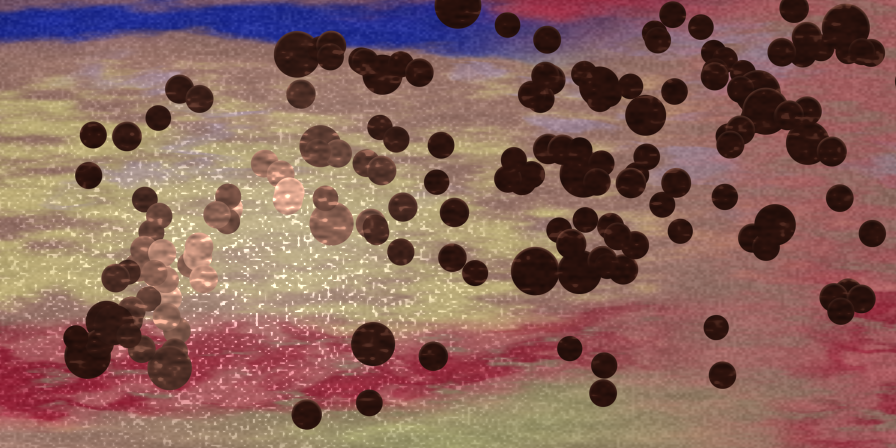
Write a WebGL 2 fragment shader that draws this background.

```glsl
#version 300 es
precision highp float;
// Dark copper discs scattered over streaky, brushed paint with a soft glare.
uniform vec2 u_resolution;
out vec4 outColor;

const vec3 MAUVE = vec3(0.60, 0.45, 0.41);
const vec3 OLIVE = vec3(0.70, 0.64, 0.44);
const vec3 GREEN = vec3(0.60, 0.61, 0.41);
const vec3 ROSE = vec3(0.60, 0.31, 0.33);
const vec3 CRIMSON = vec3(0.56, 0.13, 0.21);
const vec3 PURPLE = vec3(0.41, 0.29, 0.40);
const vec3 LAVENDER = vec3(0.62, 0.53, 0.62);
const vec3 BLUE = vec3(0.12, 0.17, 0.56);
const vec3 PALE = vec3(0.80, 0.74, 0.64);
const vec3 DARK = vec3(0.16, 0.065, 0.045);
const vec3 COPPER = vec3(0.84, 0.63, 0.54);

float hash(vec2 p) {
  vec3 q = fract(p.xyx * 0.1031);
  q += dot(q, q.yzx + 33.33);
  return fract((q.x + q.y) * q.z);
}

float noise(vec2 p) {
  vec2 i = floor(p), f = fract(p);
  f = f * f * (3.0 - 2.0 * f);
  return mix(mix(hash(i), hash(i + vec2(1, 0)), f.x),
             mix(hash(i + vec2(0, 1)), hash(i + vec2(1, 1)), f.x), f.y);
}

float fbm(vec2 p) {
  float sum = 0.0, amp = 0.53;
  for (int i = 0; i < 4; i++) {
    sum += amp * noise(p);
    p = p * 2.03 + vec2(17.3, 9.1);
    amp *= 0.5;
  }
  return sum;
}

// Soft elliptical spot.
float glow(vec2 p, vec2 center, vec2 size) {
  vec2 q = (p - center) / size;
  return exp(-dot(q, q));
}

vec3 paint(vec2 p) {
  float wide = fbm(p * vec2(2.2, 8.0) + 3.0);
  float fine = fbm(p * vec2(9.0, 42.0) + 40.0);
  vec2 w = p + vec2(0.30, 0.13) * (wide - 0.5) + vec2(0.05, 0.035) * (fine - 0.5);

  // Olive and lavender strokes over mauve ground.
  float meadow = glow(w, vec2(0.75, 0.52), vec2(1.05, 0.36));
  vec3 col = mix(MAUVE, OLIVE, smoothstep(0.25, 0.75, meadow * 0.65 + (fine - 0.5) * 0.9 + (wide - 0.5)));
  col = mix(col, LAVENDER, 0.75 * smoothstep(0.54, 0.68, fbm(w * vec2(4.0, 13.0) + 71.0)) * smoothstep(0.4, 0.7, w.y));
  col = mix(col, ROSE, 0.75 * smoothstep(1.35, 1.95, w.x + 0.4 * (fine - 0.5)) * smoothstep(0.25, 0.75, fine + 0.1));

  // Blue and red along the top edge.
  col = mix(col, PURPLE, 0.8 * smoothstep(0.86, 0.96, w.y) * smoothstep(1.75, 1.3, w.x));
  float blueBand = smoothstep(0.055, 0.02, abs(w.y - 0.955 + 0.02 * w.x));
  col = mix(col, BLUE, blueBand * smoothstep(1.5, 0.9, w.x));
  col = mix(col, CRIMSON * 1.1, 0.8 * glow(w, vec2(1.3, 1.0), vec2(0.35, 0.04)));

  // Green strip, then veined crimson strokes.
  col = mix(col, GREEN, 0.85 * glow(w, vec2(1.05, 0.04), vec2(0.6, 0.10)));
  float vein = 1.0 - abs(2.0 * fbm(w * vec2(5.0, 15.0) + 11.0) - 1.0);
  float red = smoothstep(0.12, 0.05, abs(w.y - 0.15 - 0.06 * w.x)) * smoothstep(1.75, 1.0, w.x);
  red = max(red, 0.8 * smoothstep(1.72, 1.95, w.x) * smoothstep(0.5, 0.3, w.y));
  vec3 redPaint = mix(ROSE * 1.08, CRIMSON, smoothstep(0.62, 0.95, vein));
  col = mix(col, redPaint, red * smoothstep(0.25, 0.5, fine + 0.1));
  col *= 0.86 + 0.28 * fine;

  // Glare and glints on the woven surface.
  col = mix(col, PALE, 0.55 * glow(p, vec2(0.62, 0.46), vec2(0.36, 0.24)));
  float weave = noise(p * vec2(150.0, 190.0));
  col += (weave - 0.5) * 0.09;
  col += 0.38 * smoothstep(0.68, 0.95, weave) * glow(p, vec2(0.55, 0.36), vec2(0.50, 0.34));
  return col;
}

// Discs strewn around the segment a-b.
vec3 scatter(vec3 col, vec2 p, vec2 a, vec2 b, float spread, int count, float seed, float foil) {
  float pixel = 1.0 / u_resolution.y;
  for (int i = 0; i < count; i++) {
    vec2 key = vec2(float(i) * 3.0 + 1.0, seed * 17.0);
    float tone = hash(key + 7.3);
    vec2 jitter = vec2(hash(key), hash(key + 51.7)) * 2.0 - 1.0;
    vec2 center = mix(a, b, (float(i) + 0.5) / float(count)) + jitter * spread;
    float radius = 0.031 * mix(0.9, 1.1, tone) * (hash(key + 23.9) > 0.88 ? 1.6 : 1.0);
    float d = length(p - center) - radius;
    float shine = glow(center, vec2(0.63, 0.54), vec2(0.20, 0.20))
                + glow(center, vec2(0.39, 0.38), vec2(0.10, 0.17));
    shine = clamp(shine * (0.45 + 0.7 * tone), 0.0, 1.0);
    vec3 disc = mix(DARK, COPPER, shine) * (0.65 + 0.7 * foil);
    disc += COPPER * smoothstep(0.68, 0.85, foil) * (0.12 + 0.3 * shine);
    disc += COPPER * 0.25 * tone * smoothstep(-0.007, 0.0, d) * smoothstep(-0.02, 0.03, p.y - center.y);
    col = mix(col, disc, smoothstep(0.75 * pixel, -0.75 * pixel, d));
  }
  return col;
}

void main() {
  vec2 p = gl_FragCoord.xy / u_resolution.y;
  p.x *= 2.0 * u_resolution.y / u_resolution.x;
  vec3 col = paint(p);
  float foil = noise(p * vec2(28.0, 110.0)) * 0.6 + noise(p * vec2(95.0, 130.0)) * 0.4;

  // Loose groups on the left, dense drifts on the right.
  col = scatter(col, p, vec2(0.20, 0.62), vec2(0.44, 0.84), 0.08, 6, 1.0, foil);
  col = scatter(col, p, vec2(0.65, 0.88), vec2(0.95, 0.83), 0.035, 9, 2.0, foil);
  col = scatter(col, p, vec2(0.62, 0.74), vec2(1.00, 0.63), 0.06, 10, 3.0, foil);
  col = scatter(col, p, vec2(0.60, 0.62), vec2(1.04, 0.44), 0.07, 14, 4.0, foil);
  col = scatter(col, p, vec2(0.43, 0.52), vec2(0.24, 0.18), 0.10, 34, 5.0, foil);
  col = scatter(col, p, vec2(1.18, 0.84), vec2(1.45, 0.73), 0.06, 11, 6.0, foil);
  col = scatter(col, p, vec2(1.10, 0.64), vec2(1.50, 0.59), 0.06, 14, 7.0, foil);
  col = scatter(col, p, vec2(1.22, 0.45), vec2(1.48, 0.43), 0.08, 14, 8.0, foil);
  col = scatter(col, p, vec2(1.50, 0.90), vec2(1.80, 0.64), 0.09, 24, 9.0, foil);
  col = scatter(col, p, vec2(1.74, 0.95), vec2(1.98, 0.85), 0.06, 11, 10.0, foil);
  col = scatter(col, p, vec2(1.56, 0.42), vec2(1.96, 0.42), 0.18, 12, 11.0, foil);
  col = scatter(col, p, vec2(0.55, 0.14), vec2(1.65, 0.12), 0.12, 8, 12.0, foil);
  col = scatter(col, p, vec2(0.97, 0.97), vec2(1.24, 0.92), 0.04, 3, 13.0, foil);
  outColor = vec4(clamp(col, 0.0, 1.0), 1.0);
}
```
